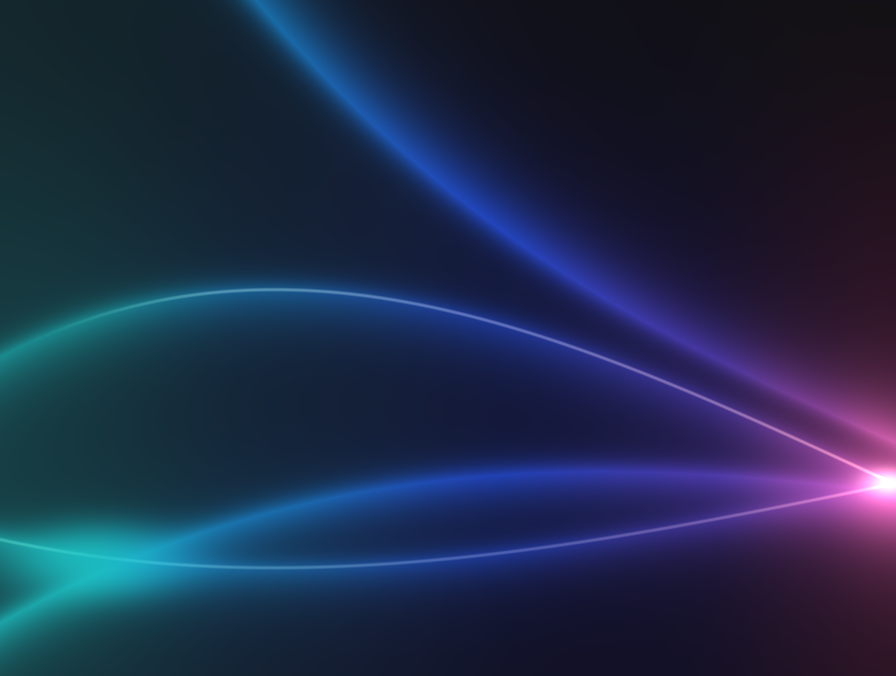
Reproduce this background procedurally as a WebGL 1 fragment shader.

```glsl
precision highp float;
uniform vec2 u_resolution;

#define HUB vec2(0.992, 0.286)
#define CROSSING vec2(0.115, 0.172)
#define SOFT_WIDTH 0.013
#define WIDE_WIDTH 0.034
#define HAZE_WIDTH 0.11
#define HAZE_LEVEL 0.10
#define LINE_WIDTH 0.0022
#define EXPOSURE 1.4

// Signed height-unit distance to a cubic in t = 1 - x; positive is above
float curveDistance(vec2 uv, vec4 k, float aspect) {
  float t = 1.0 - uv.x;
  float height = k.x + t * (k.y + t * (k.z + t * k.w));
  float slope = (k.y + t * (2.0 * k.z + t * 3.0 * k.w)) / aspect;
  return (uv.y - height) / sqrt(1.0 + slope * slope);
}

// Glow with a different falloff on each side, plus a broad haze
float ribbonGlow(float d, float above, float below) {
  float reach = d > 0.0 ? above : below;
  float a = abs(d);
  return exp(-a / reach) + HAZE_LEVEL * exp(-a / HAZE_WIDTH);
}

float thinLine(float d) {
  float blur = 1.2 / u_resolution.y;
  return 1.0 - smoothstep(LINE_WIDTH - blur, LINE_WIDTH + blur, abs(d));
}

// Teal, blue, indigo, violet and pink from left to right
vec3 glowHue(float x) {
  vec3 hue = mix(vec3(0.03, 0.60, 0.58), vec3(0.03, 0.42, 0.66), smoothstep(0.08, 0.29, x));
  hue = mix(hue, vec3(0.08, 0.25, 0.75), smoothstep(0.27, 0.56, x));
  hue = mix(hue, vec3(0.27, 0.21, 0.68), smoothstep(0.53, 0.80, x));
  hue = mix(hue, vec3(0.52, 0.26, 0.66), smoothstep(0.78, 0.92, x));
  return mix(hue, vec3(0.82, 0.38, 0.70), smoothstep(0.90, 1.0, x));
}

vec3 backdrop(vec2 uv) {
  vec3 teal = vec3(0.085, 0.20, 0.225);
  vec3 navy = vec3(0.075, 0.10, 0.17);
  vec3 indigo = vec3(0.065, 0.06, 0.135);
  vec3 plum = vec3(0.145, 0.068, 0.12);
  vec3 charcoal = vec3(0.065, 0.065, 0.075);
  vec3 col = mix(teal, navy, smoothstep(-0.05, 0.42, uv.x));
  col = mix(col, indigo, smoothstep(0.35, 0.65, uv.x));
  col = mix(col, plum, smoothstep(0.72, 1.02, uv.x));
  float topShade = smoothstep(0.55, 1.05, uv.y);
  return mix(col, charcoal, topShade * mix(0.4, 0.9, uv.x));
}

void main() {
  vec2 uv = gl_FragCoord.xy / u_resolution;
  float aspect = u_resolution.x / u_resolution.y;

  // Four ribbons that meet at the hub
  float sweep = curveDistance(uv, vec4(0.345, 0.59, 0.0, 0.64), aspect);
  float arch = curveDistance(uv, vec4(0.283, 0.61, 0.04, -0.461), aspect);
  float lobe = curveDistance(uv, vec4(0.270, 0.178, -0.18, -0.19), aspect);
  float keel = curveDistance(uv, vec4(0.285, -0.27, 0.0, 0.187), aspect);

  // Brighter fill where the lower two ribbons cross
  vec2 cross = (uv - CROSSING) / vec2(0.085, 0.045);
  float pool = exp(-dot(cross, cross));

  float light = mix(1.0, 0.55, smoothstep(0.55, 1.0, uv.x))
    * ribbonGlow(sweep, WIDE_WIDTH, SOFT_WIDTH);
  light += 0.55 * ribbonGlow(arch, SOFT_WIDTH, WIDE_WIDTH);
  light += 0.85 * ribbonGlow(lobe, SOFT_WIDTH, 0.028);
  light += 0.55 * ribbonGlow(keel, SOFT_WIDTH, 0.026);
  light += 1.1 * pool;

  vec3 col = backdrop(uv);
  col += glowHue(uv.x) * (1.0 - exp(-EXPOSURE * light));

  // Pale highlights on two ribbons
  vec3 pale = mix(vec3(0.20, 0.19, 0.14), vec3(0.30, 0.25, 0.15), uv.x);
  float highlights = thinLine(arch) * smoothstep(0.02, 0.28, uv.x) + 0.7 * thinLine(keel);
  col += pale * highlights * (1.0 - 0.7 * pool);

  // Hot point and its pink halo
  vec2 hubOffset = (uv - HUB) * vec2(aspect, 1.0);
  float hubRadius = length(hubOffset);
  col += vec3(0.35, 0.13, 0.25) * exp(-hubRadius / 0.07);
  float hot = length(hubOffset * vec2(0.65, 1.2)) / 0.023;
  col += vec3(0.45, 0.55, 0.40) * exp(-hot * hot);

  gl_FragColor = vec4(clamp(col, 0.0, 1.0), 1.0);
}
```
